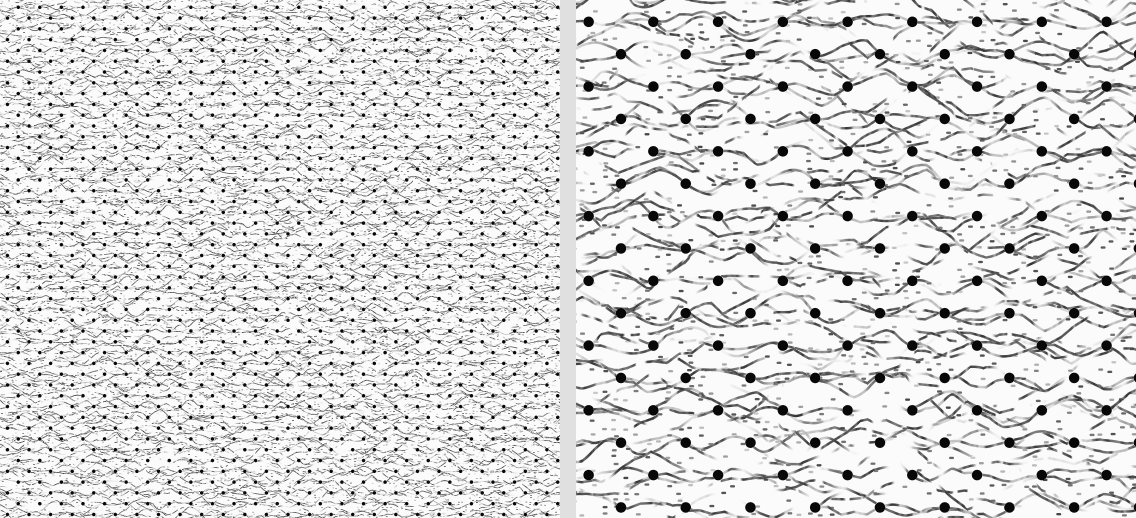
Left: the whole. Right: its middle third, enlarged.
A WebGL 1 fragment shader for this pattern:

```glsl
precision highp float;
// Staggered rows of small black dots joined by a loose mesh of thin threads.
// Each dot row carries several threads: some swing through its dots, others
// wander between rows. Short breaks and fine specks wear the ink evenly.

uniform vec2 u_resolution;

#define COLUMNS 25.95        // dot pitches across the canvas
#define ROW_PAIRS 24.0       // pairs of staggered rows down the canvas
#define FIRST_DOT vec2(0.845, 0.337)
#define DOT_RADIUS 0.081
#define THREAD_HALF_WIDTH 0.019
#define KNOT_SWING 0.7       // sway of threads tied to the dots
#define FREE_SWING 0.75      // sway of threads that wander
#define THREAD_INK 0.82
#define SPECK_GRID vec2(6.0, 9.0)
#define SPECK_SHARE 0.2      // part of the grid cells that hold a speck
#define PAPER 0.985
#define BLACK 0.03

const float PI = 3.14159;

float hash(vec2 p) {
  p = fract(p * vec2(0.1031, 0.1137));
  p += dot(p, p.yx + 33.33);
  return fract((p.x + p.y) * p.x * 43.7);
}

// Straight-sided noise along a line, with its own sequence for each seed.
float noise(float x, float seed) {
  float cell = floor(x);
  return mix(hash(vec2(cell, seed)), hash(vec2(cell + 1.0, seed)), fract(x));
}

// Height of a thread above its row; families 0 and 1 meet the dots.
float wander(float x, float family, float seed) {
  float jitter = 0.09 * (noise(x * 5.0, seed + 0.37) - 0.5);
  if (family < 1.5) {
    return jitter + KNOT_SWING * (noise(x * 1.1, seed) - 0.5) * sin(PI * x);
  }
  return jitter + 0.25 + FREE_SWING * (noise(x * 1.3, seed) - 0.5);
}

// Ink left along a thread: fades, short breaks and fine grain.
float wear(float x, float family, float seed) {
  float fade = smoothstep(0.2, 0.6, noise(x * 2.6, seed + 0.61));
  float breaks = smoothstep(0.25, 0.5, noise(x * 9.0, seed + 0.83));
  float grain = mix(0.6, 1.0, noise(x * 23.0, seed + 0.19));
  float leastInk = family > 1.5 ? 0.0 : 0.35;
  return fade * mix(leastInk, 1.0, breaks) * grain;
}

float coverage(float signedDistance, float pixel) {
  return clamp(0.5 - signedDistance / pixel, 0.0, 1.0);
}

float threads(vec2 g, float pixel) {
  float ink = 0.0;
  float nearestRow = floor(g.y * 2.0 + 0.5);
  for (int f = 0; f < 4; f++) {
    float family = float(f);
    for (int k = -2; k <= 1; k++) {
      float row = nearestRow + float(k);
      float x = g.x - 0.5 * mod(row, 2.0);
      float seed = row * 7.31 + family * 413.7 + 50.0;
      float height = wander(x, family, seed);
      float slope = (wander(x + 0.04, family, seed) - height) / 0.04;
      float d = abs(g.y - 0.5 * row - height) / sqrt(1.0 + slope * slope);
      float line = coverage(d - THREAD_HALF_WIDTH, pixel);
      ink = max(ink, THREAD_INK * line * wear(x, family, seed));
    }
  }
  return ink;
}

// Short flat flecks, each kept inside its own grid cell.
float specks(vec2 g, float pixel) {
  vec2 cell = floor(g * SPECK_GRID);
  vec2 jitter = vec2(hash(cell + 3.7), hash(cell + 81.3)) - 0.5;
  vec2 offset = (g * SPECK_GRID - cell - 0.5 - 0.4 * jitter) / SPECK_GRID;
  offset.x = max(abs(offset.x) - 0.02, 0.0);
  float present = step(hash(cell + 147.1), SPECK_SHARE);
  float strength = mix(0.2, 0.75, hash(cell + 211.9));
  return present * strength * coverage(length(offset) - 0.018, pixel);
}

float dots(vec2 g, float pixel) {
  float row = floor(g.y * 2.0 + 0.5);
  float x = g.x - 0.5 * mod(row, 2.0);
  float column = floor(x + 0.5);
  vec2 offset = vec2(x - column, g.y - 0.5 * row);
  return coverage(length(offset) - DOT_RADIUS, pixel);
}

void main() {
  // One unit is the dot pitch; y runs down from the top.
  vec2 uv = gl_FragCoord.xy / u_resolution;
  vec2 g = vec2(uv.x * COLUMNS, (1.0 - uv.y) * ROW_PAIRS) - FIRST_DOT;
  float pixel = COLUMNS / u_resolution.x;

  float ink = max(threads(g, pixel), specks(g, pixel));
  ink = max(ink, dots(g, pixel));
  gl_FragColor = vec4(vec3(mix(PAPER, BLACK, ink)), 1.0);
}
```
